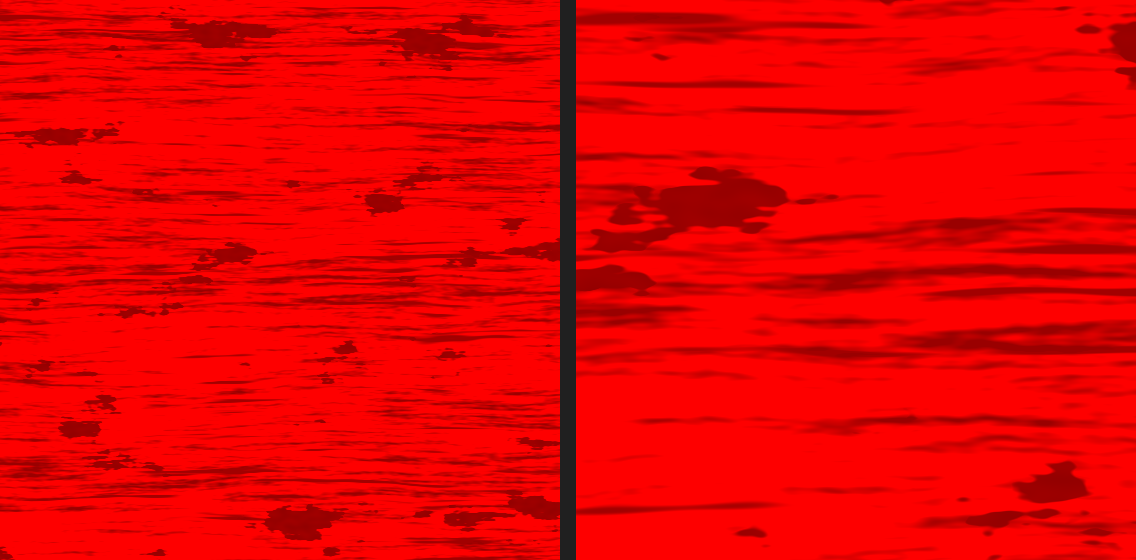
Left, the full canvas; right, a detail of the centre.
Give the GLSL for this texture, as a three.js fragment shader.

```glsl
// Worn red paint on horizontal wood grain: stretched gradient noise gives
// fine streaks and long cracks; a coarser, ragged noise field is cut at a
// threshold to give the scattered patches where the paint has rubbed away.
varying vec2 vUv;

#define PAINT_RED 0.997
#define WORN_RED 0.605
#define GRAIN_START 0.11
#define GRAIN_FULL 0.98
#define CRACK_LEVEL 0.64
#define CRACK_SOFT 0.16
#define PATCH_LEVEL 0.66
#define PATCH_SOFT 0.06
#define WAVINESS 0.012
#define MOTTLE 0.03

// Unit gradient at a lattice corner
vec2 cornerGradient(vec2 cell) {
  vec3 h = fract(vec3(cell.xyx) * vec3(0.1031, 0.1030, 0.0973));
  h += dot(h, h.yzx + 33.33);
  float angle = 6.28318 * fract((h.x + h.y) * h.z);
  return vec2(cos(angle), sin(angle));
}

// Gradient noise, roughly -1 to 1
float gradientNoise(vec2 p) {
  vec2 cell = floor(p);
  vec2 f = p - cell;
  vec2 fade = f * f * f * (f * (f * 6.0 - 15.0) + 10.0);
  vec2 e = vec2(1.0, 0.0);
  float a = dot(cornerGradient(cell), f);
  float b = dot(cornerGradient(cell + e.xy), f - e.xy);
  float c = dot(cornerGradient(cell + e.yx), f - e.yx);
  float d = dot(cornerGradient(cell + e.xx), f - e.xx);
  return 1.6 * mix(mix(a, b, fade.x), mix(c, d, fade.x), fade.y);
}

// Bend the straight fibres a little
vec2 bendFibres(vec2 p) {
  float sway = gradientNoise(p * vec2(2.0, 4.0) + 11.3);
  float ripple = gradientNoise(p * vec2(7.0, 14.0) + 47.1);
  return p + vec2(0.0, WAVINESS * (sway + 0.25 * ripple));
}

// Ragged field whose peaks become the bare patches
float patchField(vec2 p) {
  float field = 0.0;
  float weight = 1.0;
  vec2 scale = vec2(5.0, 10.5);
  for (int i = 0; i < 4; i++) {
    field += weight * gradientNoise(p * scale + 23.7 + 31.0 * float(i));
    scale *= 2.6;
    weight *= 0.5;
  }
  return field;
}

void main() {
  vec2 p = vUv;
  vec2 q = bendFibres(p);

  // Fibres at several lengths and widths
  float band = gradientNoise(q * vec2(1.2, 9.0) + 5.2);
  float streak = gradientNoise(q * vec2(3.5, 75.0) + 71.4);
  float fibre = gradientNoise(q * vec2(14.0, 190.0) + 133.6);
  float speck = gradientNoise(q * vec2(60.0, 300.0) + 219.8);

  // Faint grain, denser in some bands
  float grainField = 0.8 * streak + 0.7 * fibre + 0.35 * speck + 0.5 * band;
  float grain = clamp((grainField - GRAIN_START) / (GRAIN_FULL - GRAIN_START), 0.0, 1.0);

  // Long dark cracks, broken up by the fibres
  float crackField = gradientNoise(q * vec2(2.5, 88.0) + 307.5) + 0.35 * fibre + 0.2 * band;
  float crack = smoothstep(CRACK_LEVEL - CRACK_SOFT, CRACK_LEVEL + CRACK_SOFT, crackField);

  // Bare patches with edges torn along the grain
  float bareField = patchField(p) + 0.2 * fibre + 0.15 * streak;
  float bare = smoothstep(PATCH_LEVEL - PATCH_SOFT, PATCH_LEVEL + PATCH_SOFT, bareField);

  // Blend paint to worn wood, with slight mottling in the patches
  float wear = max(max(grain, 0.92 * crack), bare);
  float red = mix(PAINT_RED, WORN_RED, wear);
  red += MOTTLE * bare * gradientNoise(p * vec2(50.0, 90.0) + 401.2);
  gl_FragColor = vec4(red, 0.0, 0.0, 1.0);
}
```
